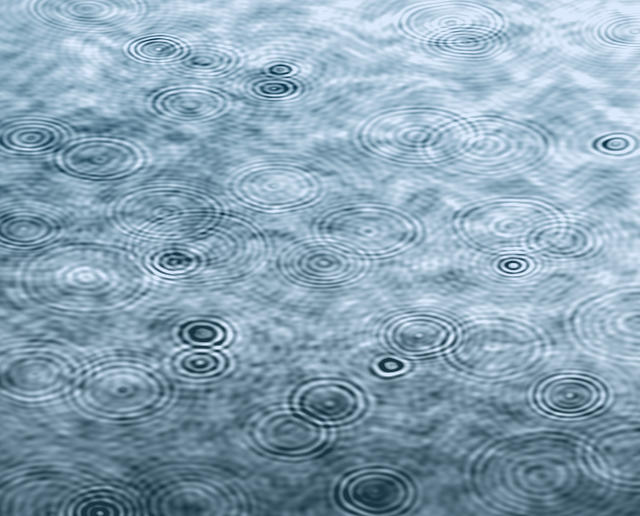
This texture is drawn by a Shadertoy shader. Its source:

```glsl
const vec3 DEEP = vec3(0.22, 0.33, 0.39);
const vec3 STEEL = vec3(0.58, 0.69, 0.76);
const vec3 SKY = vec3(0.80, 0.87, 0.94);
const vec3 BLUE_TINT = vec3(-0.05, 0.0, 0.03);

const vec2 DROP_GRID = vec2(7.0, 6.0);
const float RING_MIN = 0.030;         // outer ring radius, in canvas heights
const float RING_MAX = 0.135;
const float RING_WIDTH = 0.027;
const float WAVELENGTH = 0.0185;
const float RING_GAIN = 0.36;
const float CROSS_GAIN = 0.11;        // faint waves crossing between drops
const float CHOP_GAIN = 0.52;         // small irregular ripples
const float FLATTEN_NEAR = 0.64;      // ellipse height over width
const float FLATTEN_FAR = 0.40;
const float TAU = 6.2831853;

vec2 hash2(vec2 p) {
    vec3 q = fract(vec3(p.xyx) * vec3(0.1031, 0.1030, 0.0973));
    q += dot(q, q.yzx + 33.33);
    return fract((q.xx + q.yz) * q.zy);
}

// Smooth value noise centred on zero
float noise(vec2 p) {
    vec2 i = floor(p), f = fract(p);
    vec2 u = f * f * (3.0 - 2.0 * f);
    float low = mix(hash2(i).x, hash2(i + vec2(1, 0)).x, u.x);
    float high = mix(hash2(i + vec2(0, 1)).x, hash2(i + vec2(1, 1)).x, u.x);
    return mix(low, high, u.y) - 0.5;
}

// Short wind ripples, wide and low, bent by slower noise
float chop(vec2 p) {
    vec2 bend = vec2(noise(p * 9.0), noise(p * 11.0 + 40.0));
    vec2 q = p + bend * vec2(0.03, 0.035);
    float rising = noise(vec2(q.x * 24.0, (q.y + q.x * 0.22) * 74.0));
    float falling = noise(vec2(q.x * 30.0, (q.y - q.x * 0.28) * 88.0) + 70.0);
    float broad = noise(q * vec2(11.0, 30.0) + 20.0);
    return 0.75 * rising + 0.65 * falling + 0.5 * broad;
}

// Light reflected by the rings of one drop; seed.x is its age
float dropRings(vec2 offset, vec2 seed, float breakup) {
    float d = length(offset);
    float facing = offset.y / (d + 0.004);
    float age = seed.x;
    float young = 1.0 - smoothstep(0.15, 0.65, age);
    float radius = mix(RING_MIN, RING_MAX, age);
    float k = TAU / (WAVELENGTH * mix(0.85, 1.2, seed.y));

    float phase = k * (d - radius);
    float wave = 0.75 * cos(phase) - 0.55 * facing * sin(phase);
    float edge = (d - radius) / RING_WIDTH;
    float packet = exp(-edge * edge);
    float inside = 0.38 * (1.0 - smoothstep(radius * 0.7, radius, d));
    float strength = mix(0.55, 1.35, young) * (0.85 + breakup);
    float light = RING_GAIN * strength * wave * (packet + inside);

    // Waves that travel on beyond the ring
    light += CROSS_GAIN * sin(k * 0.8 * d + seed.y * TAU) * exp(-d * 5.5);

    // Dark hollow with a bright splash in the middle
    float hollow = d / (radius * 0.62);
    light -= 0.50 * young * exp(-hollow * hollow);
    light += 0.70 * young * exp(-d * d / 0.00005);
    return light;
}

// Broad reflection: pale sky above and to the right, shade below
float skyTone(vec2 uv) {
    float tone = mix(0.10, 0.66, smoothstep(-0.05, 0.50, uv.y));
    tone += 0.20 * smoothstep(0.65, 1.0, uv.y);
    tone += 0.30 * (uv.x - 0.42) * smoothstep(0.05, 0.5, uv.y);
    vec2 shade = (uv - vec2(0.12, 0.65)) / vec2(0.38, 0.22);
    return tone - 0.13 * exp(-dot(shade, shade));
}

vec3 waterColor(float tone) {
    vec3 lower = mix(DEEP, STEEL, clamp(tone / 0.6, -0.35, 1.0));
    return mix(lower, SKY, clamp((tone - 0.6) / 0.4, 0.0, 1.25));
}

void mainImage(out vec4 fragColor, in vec2 fragCoord) {
    vec2 uv = fragCoord / iResolution.xy;
    float aspect = iResolution.x / iResolution.y;
    vec2 p = vec2(uv.x * aspect, uv.y);

    // Slight bending keeps the ellipses from being perfect
    vec2 bent = p + 0.006 * vec2(noise(p * 17.0), noise(p * 19.0 + 30.0));
    float breakup = noise(p * vec2(16.0, 25.0) + 10.0);

    float light = CHOP_GAIN * chop(p);
    for (float row = 0.0; row < DROP_GRID.y; row++) {
        for (float column = 0.0; column < DROP_GRID.x; column++) {
            vec2 cell = vec2(column, row);
            vec2 center = (cell + hash2(cell + 5.0)) / DROP_GRID;
            float flatten = mix(FLATTEN_NEAR, FLATTEN_FAR, center.y);
            float nearness = mix(1.05, 0.80, center.y);
            vec2 offset = bent - center * vec2(aspect, 1.0);
            offset /= vec2(1.0, flatten) * nearness;
            light += dropRings(offset, hash2(cell + 61.0), breakup);
        }
    }

    // Crests catch thin highlights; the nearest water is softer
    light += 0.25 * light * abs(light);
    light *= mix(0.65, 1.0, smoothstep(0.0, 0.35, uv.y));
    float mottle = noise(p * vec2(7.0, 11.0)) + 0.5 * noise(p * 23.0);
    float tone = skyTone(uv) + light + 0.16 * mottle * (1.2 - uv.y);

    vec3 color = waterColor(tone);
    color += BLUE_TINT * smoothstep(0.3, 0.9, uv.y) * (1.0 - clamp(tone, 0.0, 1.0));
    fragColor = vec4(clamp(color, 0.0, 1.0), 1.0);
}
```
